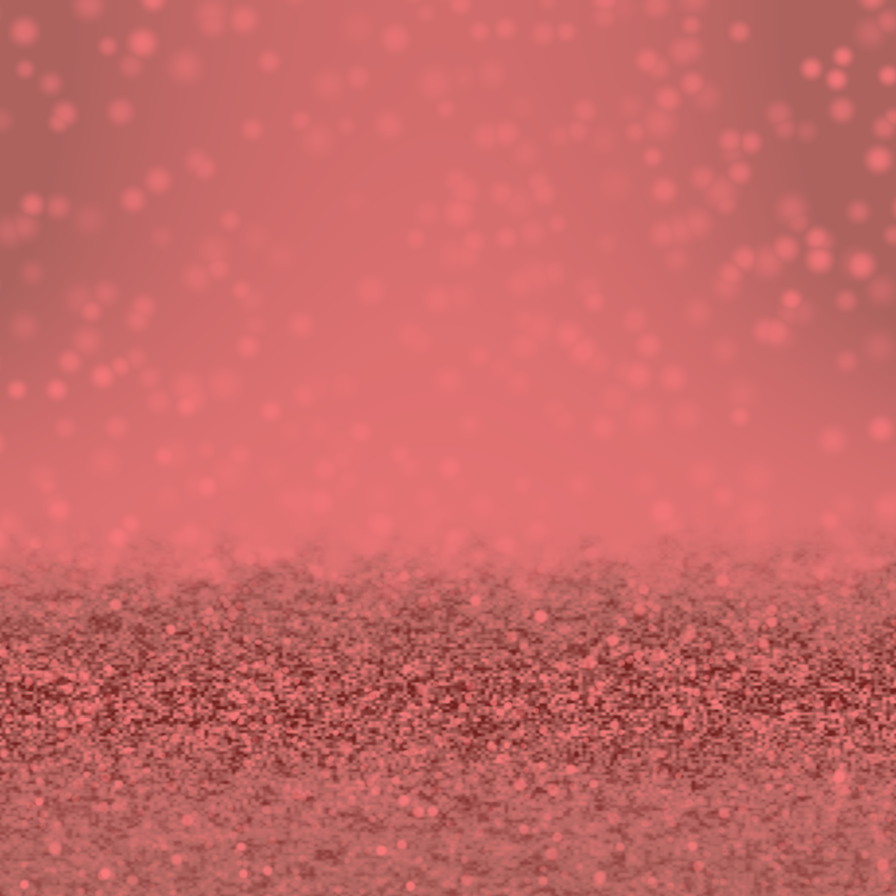
Give the GLSL for this background, as a WebGL 2 fragment shader.

```glsl
#version 300 es
precision highp float;
// Coral glitter floor in shallow focus below a hazy wall of soft light spots.

uniform vec2 u_resolution;
out vec4 fragColor;

// Integer hash of a lattice cell, two values in 0..1
vec2 hash2(vec2 cell, uint seed) {
    uvec2 q = uvec2(ivec2(cell) + 4096);
    uint h = q.x * 1597u + q.y * 51749u + seed * 7919u;
    h = (h ^ (h >> 16)) * 73244475u;
    h = (h ^ (h >> 15)) * 73244475u;
    h ^= h >> 16;
    return vec2(h & 65535u, h >> 16) / 65535.0;
}

float valueNoise(vec2 p, uint seed) {
    vec2 i = floor(p), f = fract(p);
    f = f * f * (3.0 - 2.0 * f);
    float low = mix(hash2(i, seed).x, hash2(i + vec2(1, 0), seed).x, f.x);
    float high = mix(hash2(i + vec2(0, 1), seed).x, hash2(i + 1.0, seed).x, f.x);
    return mix(low, high, f.y);
}

// Round spots jittered on a grid, gathered into clusters by low noise
float spots(vec2 uv, float cells, float radius, float density, float softness, uint seed) {
    vec2 p = uv * cells, home = floor(p);
    float light = 0.0;
    for (int y = -1; y <= 1; y++) {
        for (int x = -1; x <= 1; x++) {
            vec2 cell = home + vec2(x, y);
            vec2 look = hash2(cell, seed + 1u);
            float cluster = valueNoise(cell * 0.28, seed + 2u);
            float present = step(look.x, density * (0.2 + 1.6 * cluster));
            float size = radius * cells * mix(0.75, 1.2, look.y);
            float d = length(p - cell - hash2(cell, seed));
            float disc = 1.0 - smoothstep(size * (1.0 - softness), size, d);
            light = max(light, disc * present * mix(0.45, 1.0, fract(look.y * 7.0)));
        }
    }
    return light;
}

// Hazy wall: bright in the middle and along the horizon, dim at the upper sides
vec3 wall(vec2 uv) {
    float side = abs(uv.x - 0.49) * 2.0;
    float height = smoothstep(0.42, 1.0, uv.y);
    float shade = 0.1 + 0.3 * height + side * side * (0.15 + 0.75 * smoothstep(0.4, 0.75, uv.y));
    shade += 0.12 * height * smoothstep(0.7, 1.0, uv.x);
    vec3 color = mix(vec3(0.91, 0.45, 0.455), vec3(0.68, 0.385, 0.37), clamp(shade, 0.0, 1.0));

    float bokeh = spots(uv, 29.0, 0.019, 0.3, 0.85, 10u);
    bokeh = max(bokeh, 0.65 * spots(uv + 0.37, 23.0, 0.023, 0.32, 0.95, 20u));
    float strength = mix(0.5, 0.8, smoothstep(0.2, 0.9, side));
    return mix(color, vec3(1.0, 0.475, 0.49), bokeh * strength);
}

// Glitter floor: grain is crisp and dark in the focus band
vec3 floorGlitter(vec2 uv) {
    float focus = exp(-pow((uv.y - 0.215) / 0.085, 2.0));
    float fine = valueNoise(uv * vec2(230, 300), 30u);
    float medium = valueNoise(uv * vec2(115, 165), 31u);
    float coarse = valueNoise(uv * vec2(48, 75), 32u);
    float streak = valueNoise(uv * vec2(30, 190), 33u);
    float grain = mix(0.3 * fine + 0.4 * medium + 0.3 * coarse,
                      0.6 * fine + 0.25 * medium + 0.15 * streak, focus);
    float tone = (grain - 0.5) * mix(1.5, 3.6, focus);

    vec3 base = mix(vec3(0.69, 0.395, 0.375), vec3(0.64, 0.345, 0.325), focus);
    base = mix(base, vec3(0.74, 0.41, 0.4), 0.6 * exp(-pow((uv.y - 0.1) / 0.05, 2.0)));
    vec3 color = mix(base, vec3(0.46, 0.13, 0.12), clamp(-tone, 0.0, 1.0));
    color = mix(color, vec3(0.94, 0.47, 0.47), clamp(tone, 0.0, 1.0));

    // Sparkles: small and dense in focus, larger and softer elsewhere
    float large = spots(uv, 42.0, 0.0085, 0.2, 0.6, 40u);
    float small = spots(uv, 85.0, 0.0055, 0.22, 0.6, 50u);
    float sparkle = max(large * mix(0.9, 0.7, focus), small * mix(0.4, 0.8, focus));
    return mix(color, vec3(1.0, 0.48, 0.485), sparkle);
}

void main() {
    vec2 uv = gl_FragCoord.xy / u_resolution;

    // Ragged blurred horizon
    float ragged = 0.6 * valueNoise(uv * vec2(32, 38), 60u) + 0.4 * valueNoise(uv * vec2(75, 95), 61u);
    float ground = 1.0 - smoothstep(0.305, 0.415, uv.y + 0.07 * (ragged - 0.5));
    vec3 color = mix(wall(uv), floorGlitter(uv), ground);

    // Out-of-focus glints drifting over the horizon
    float band = exp(-pow((uv.y - 0.37) / 0.045, 2.0));
    float glints = spots(uv + 0.13, 36.0, 0.016, 0.4, 0.9, 70u);
    color = mix(color, vec3(0.97, 0.47, 0.48), glints * band * 0.6);

    fragColor = vec4(color, 1.0);
}
```
